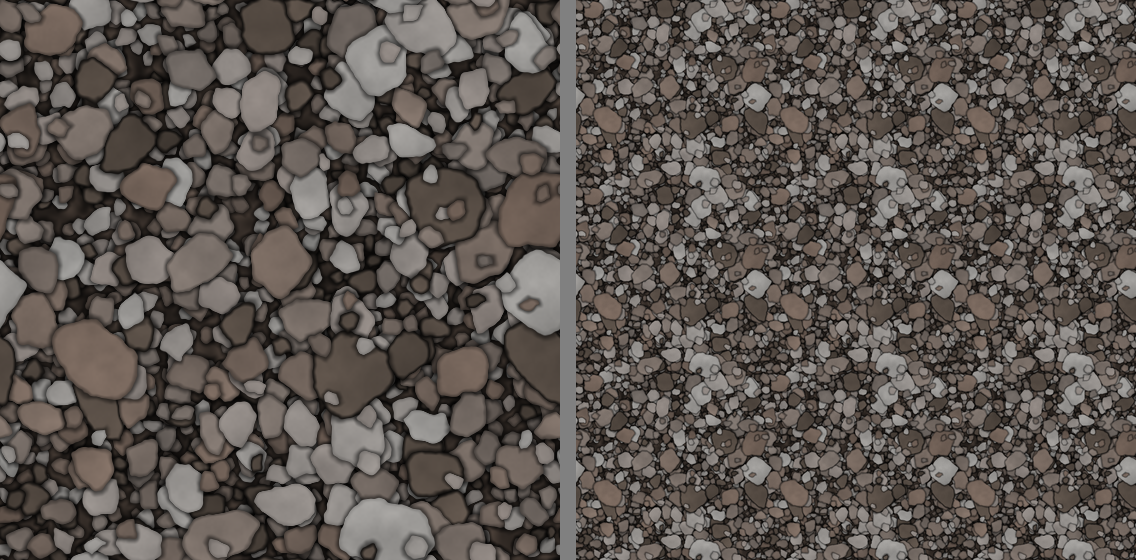
Left, the tile; right, the same tile 3 across and 3 down.
Reproduce this texture procedurally as a WebGL 1 fragment shader.

```glsl
precision highp float;
// Tiling bed of mixed gravel: pale, brown and dark stones of many sizes.
// Layers of jittered cells paint rounded random polygons from fine grit up to
// big stones; each one shades the stones beneath it. All cells and noise wrap.
uniform vec2 u_resolution;

#define LIGHT_SHARE 0.40
#define DARK_SHARE 0.17
#define SHADOW_WIDTH 0.011
#define SHADOW_DEPTH 0.62
#define EDGE_SOFTNESS 0.0012
#define RAGGEDNESS 0.0065
#define MOTTLE 0.20
#define CORNER_SHARPNESS 13.0
#define SIDES 7
#define TAU 6.2831853

float hash(vec2 p) {
  vec3 q = fract(p.xyx * 0.1031);
  q += dot(q, q.yzx + 33.33);
  return fract((q.x + q.y) * q.z);
}

// Value noise that repeats after "period" cells across the canvas.
float noise(vec2 uv, float period) {
  vec2 p = uv * period;
  vec2 i = floor(p);
  vec2 f = p - i;
  f = f * f * (3.0 - 2.0 * f);
  vec2 a = mod(i, period);
  vec2 b = mod(i + 1.0, period);
  return mix(mix(hash(a), hash(vec2(b.x, a.y)), f.x),
             mix(hash(vec2(a.x, b.y)), hash(b), f.x), f.y);
}

vec2 direction(float angle) {
  return vec2(cos(angle), sin(angle));
}

// Approximate signed distance to a polygon with random sides and soft corners.
float stoneDistance(vec2 d, vec2 seed, float radius) {
  float turn = TAU * hash(seed + 5.0);
  vec2 axis = direction(turn);
  d += axis * dot(d, axis) * 0.45 * hash(seed + 9.0);
  float sum = 0.0;
  for (int k = 0; k < SIDES; k++) {
    float side = float(k);
    vec2 sideSeed = seed + vec2(131.0, 17.0) * (side + 1.0);
    float angle = turn + (side + 0.7 * hash(sideSeed)) * TAU / float(SIDES);
    float reach = mix(0.74, 1.08, hash(sideSeed + 3.0));
    sum += exp(CORNER_SHARPNESS * (dot(d, direction(angle)) / radius - reach));
  }
  return radius * log(sum) / CORNER_SHARPNESS;
}

// Base colour in rgb, darkness of the rim in a.
vec4 stoneColor(vec2 seed) {
  float kind = hash(seed + 21.0);
  float vary = hash(seed + 27.0);
  if (kind < LIGHT_SHARE)
    return vec4(mix(vec3(0.54, 0.505, 0.485), vec3(0.61, 0.605, 0.595), vary), 0.13);
  if (kind < 1.0 - DARK_SHARE) {
    vec3 brown = mix(vec3(0.45, 0.385, 0.345), vec3(0.47, 0.44, 0.42), vary);
    return vec4(brown * mix(0.88, 1.1, hash(seed + 33.0)), 0.3);
  }
  return vec4(mix(vec3(0.25, 0.22, 0.195), vec3(0.38, 0.335, 0.30), vary), 0.75);
}

// Paints one layer of count x count cells, each holding at most one stone.
void paintStones(inout vec3 color, vec2 uv, float count, float presence,
                 float brightness, float mottle) {
  vec2 cell = floor(uv * count);
  float softness = max(EDGE_SOFTNESS, 0.7 / u_resolution.y);
  for (int y = -1; y <= 1; y++) {
    for (int x = -1; x <= 1; x++) {
      vec2 here = cell + vec2(float(x), float(y));
      vec2 seed = mod(here, count) + count * vec2(41.0, 23.0);
      if (hash(seed) > presence) continue;
      vec2 jitter = 0.2 + 0.6 * vec2(hash(seed + 1.0), hash(seed + 2.0));
      vec2 d = uv - (here + jitter) / count;
      float radius = mix(0.40, 0.60, hash(seed + 3.0)) / count;
      float dist = stoneDistance(d, seed, radius);

      // Contact shadow on whatever lies below.
      float width = min(SHADOW_WIDTH, radius * 0.6);
      color *= 1.0 - SHADOW_DEPTH * (1.0 - smoothstep(-0.3 * width, width, dist));

      // Stone body with a dark rim, gentle slope and mottling.
      vec4 stone = stoneColor(seed);
      float rim = 1.0 - smoothstep(0.0, width * 0.75, -dist);
      float slope = dot(d, direction(TAU * hash(seed + 41.0))) / radius;
      vec3 body = stone.rgb * brightness * (1.0 - stone.a * rim);
      body *= 1.0 + 0.06 * clamp(slope, -1.0, 1.0) + mottle;
      color = mix(color, body, 1.0 - smoothstep(-softness, softness, dist));
    }
  }
}

void main() {
  vec2 uv = gl_FragCoord.xy / u_resolution;

  // Ragged outlines from wrapping displacement.
  vec2 warp = vec2(noise(uv, 46.0), noise(uv.yx, 53.0)) - 0.5;
  warp += 0.4 * (vec2(noise(uv, 110.0), noise(uv.yx, 121.0)) - 0.5);
  vec2 p = uv + RAGGEDNESS * warp;

  float mottle = MOTTLE * (0.6 * noise(uv, 24.0) + 0.3 * noise(uv, 61.0)
                         + 0.1 * noise(uv, 190.0) - 0.5);

  // Dark soil, then grit, pebbles, large stones and a few loose chips.
  vec3 color = vec3(0.20, 0.17, 0.15) * (0.5 + noise(uv, 40.0));
  paintStones(color, p, 31.0, 0.90, 0.82, mottle);
  paintStones(color, p, 21.0, 0.75, 0.92, mottle);
  paintStones(color, p, 14.0, 0.60, 0.98, mottle);
  paintStones(color, p, 10.0, 0.50, 1.0, mottle);
  paintStones(color, p, 7.0, 0.25, 1.0, mottle);
  paintStones(color, p, 25.0, 0.12, 1.0, mottle);
  gl_FragColor = vec4(color, 1.0);
}
```
